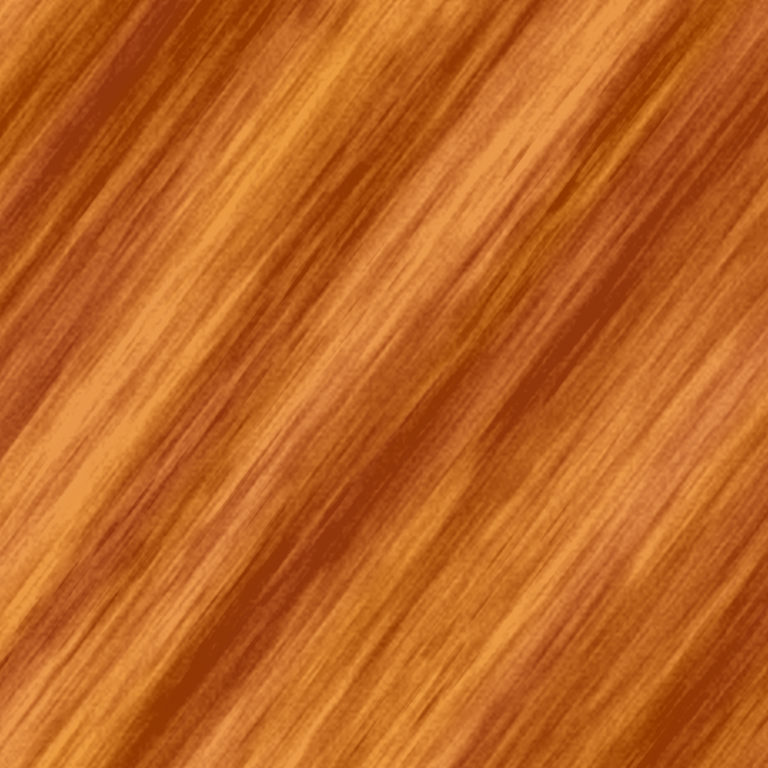
A Shadertoy shader for this texture:

```glsl
float hash(vec2 cell) {
    uvec2 q = uvec2(ivec2(cell) + 4096) * uvec2(1597334673u, 3812015801u);
    uint h = (q.x ^ q.y) * 1597334673u;
    h ^= h >> 15;
    h *= 2246822519u;
    h ^= h >> 13;
    return float(h >> 8) / 16777216.0;
}

// Value noise centred on zero
float noise(vec2 p) {
    vec2 i = floor(p), f = fract(p);
    f = f * f * (3.0 - 2.0 * f);
    float low = mix(hash(i), hash(i + vec2(1, 0)), f.x);
    float high = mix(hash(i + vec2(0, 1)), hash(i + vec2(1, 1)), f.x);
    return mix(low, high, f.y) - 0.5;
}

// Noise stretched along the grain, with a slight shear of its own
float streak(vec2 p, vec2 frequency, float shear, float seed) {
    p.y += shear * p.x;
    return noise(p * frequency + vec2(seed * 7.31, seed * 13.7));
}

// Steepens the flanks of a streak
float crisp(float value) {
    return mix(value, smoothstep(-0.22, 0.22, value) - 0.5, 0.4);
}

vec3 woodColor(float tone) {
    vec3 dark = vec3(0.59, 0.235, 0.035);
    vec3 middle = vec3(0.75, 0.40, 0.14);
    vec3 light = vec3(0.90, 0.575, 0.265);
    return tone < 0.5 ? mix(dark, middle, tone * 2.0)
                      : mix(middle, light, tone * 2.0 - 1.0);
}

void mainImage(out vec4 fragColor, in vec2 fragCoord) {
    vec2 uv = fragCoord / iResolution.y;

    // Grain space: x runs along the fibres, y across them
    vec2 along = vec2(cos(0.93), sin(0.93));
    vec2 grain = vec2(dot(uv, along), dot(uv, vec2(-along.y, along.x)));
    grain.y += 0.018 * noise(grain * vec2(1.4, 3.0) + 5.0);
    grain.y += 0.004 * noise(grain * vec2(5.0, 14.0) + 31.0);

    // Ragged borders where fibres interlock
    vec2 ragged = grain;
    ragged.x += 0.16 * streak(grain, vec2(9.0, 150.0), 0.0, 1.0);
    ragged.y += 0.004 * streak(grain, vec2(24.0, 110.0), 0.0, 2.0);

    // Broad bands, narrower streaks and thin lines
    float bands = crisp(streak(ragged, vec2(0.8, 8.5), 0.03, 13.0));
    float strips = crisp(streak(ragged, vec2(1.5, 21.0), -0.04, 4.0));
    float streaks = crisp(streak(ragged, vec2(2.8, 50.0), 0.03, 5.0));
    float lines = streak(ragged, vec2(5.5, 105.0), -0.02, 6.0);
    float fibres = streak(grain, vec2(20.0, 230.0), 0.01, 7.0);
    float speckle = noise(uv * 230.0);

    float tone = 0.54 + 0.62 * bands + 0.50 * strips + 0.42 * streaks
               + 0.42 * lines + 0.36 * fibres + 0.22 * speckle;

    // Short dark pores, gathered in patches
    float pore = streak(grain, vec2(14.0, 180.0), 0.0, 8.0);
    float patches = smoothstep(-0.15, 0.3, streak(grain, vec2(3.0, 14.0), 0.0, 9.0));
    tone -= 0.26 * patches * smoothstep(0.12, 0.36, pore);

    // Golden and rosy tints drift along the grain
    vec3 color = woodColor(clamp(tone, -0.05, 1.05));
    float tint = streak(ragged, vec2(2.0, 19.0), 0.0, 10.0);
    color += tint * vec3(0.01, 0.02, -0.08);

    fragColor = vec4(clamp(color, 0.0, 1.0), 1.0);
}
```
